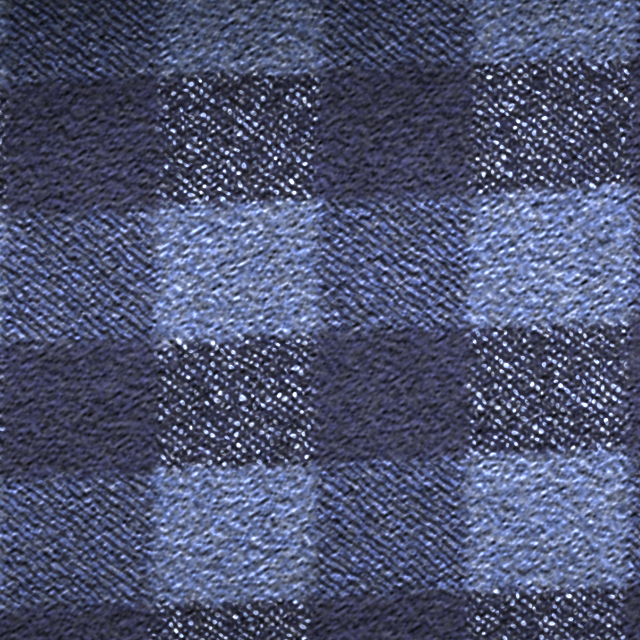
Give the GLSL for this texture, as a Shadertoy shader.

```glsl
// Brushed blue gingham twill: crossing light and dark bands woven with slanted stitches.

const float PI = 3.14159265;

// Check layout
const vec2 CHECK_SIZE = vec2(0.245, 0.206);
const vec2 CHECK_ORIGIN = vec2(0.240, 0.045);
const vec2 CHECK_SKEW = vec2(0.014, 0.045);
const float EDGE_FUZZ = 0.014;
const float EDGE_SOFTNESS = 0.18;

// Weave: stitch frequency across and along the twill diagonal
const vec2 TWILL_ACROSS = vec2(48.0, 63.0);
const vec2 TWILL_ALONG = vec2(76.0, -50.0);
const float STITCH_WOBBLE = 0.0058;
const float GRAIN_STRENGTH = 1.15;

// Yarn colours
const vec3 WARP_DARK = vec3(0.215, 0.22, 0.315);
const vec3 WARP_LIGHT = vec3(0.52, 0.575, 0.73);
const vec3 WEFT_DARK = vec3(0.225, 0.225, 0.325);
const vec3 WEFT_LIGHT = vec3(0.355, 0.40, 0.575);
const vec3 NAP_LIGHT = vec3(0.40, 0.455, 0.63);
const vec3 LUMINANCE = vec3(0.30, 0.59, 0.11);

float hash(vec2 p) {
    vec3 h = fract(vec3(p.xyx) * 0.1031);
    h += dot(h, h.yzx + 33.33);
    return fract((h.x + h.y) * h.z);
}

float noise(vec2 p) {
    vec2 cell = floor(p);
    vec2 f = fract(p);
    f = f * f * (3.0 - 2.0 * f);
    float low = mix(hash(cell), hash(cell + vec2(1.0, 0.0)), f.x);
    float high = mix(hash(cell + vec2(0.0, 1.0)), hash(cell + 1.0), f.x);
    return mix(low, high, f.y);
}

// Signed pair of noise values for bending coordinates
vec2 wobble(vec2 p) {
    return vec2(noise(p + 17.0), noise(p + 71.0)) - 0.5;
}

// Light-band masks: x for columns (warp), y for rows (weft)
vec2 checkBands(vec2 p) {
    vec2 q = p + EDGE_FUZZ * (wobble(p * 120.0) + 0.6 * wobble(p * 35.0));
    vec2 t = (q - CHECK_ORIGIN - CHECK_SKEW * q.yx) / CHECK_SIZE;
    return smoothstep(-EDGE_SOFTNESS, EDGE_SOFTNESS, sin(PI * t));
}

// Returns warp coverage and a random value for the current stitch;
// ribbing joins the beads of a diagonal into a continuous line
vec2 stitches(vec2 p, float ribbing) {
    vec2 q = p + STITCH_WOBBLE * (wobble(p * 75.0) + 0.9 * wobble(p * 24.0));
    vec2 lattice = vec2(dot(q, TWILL_ACROSS), dot(q, TWILL_ALONG));
    float random = hash(round(lattice) + 200.0);
    vec2 profile = 0.5 + 0.5 * cos(2.0 * PI * lattice);
    float bead = mix(mix(0.3, 1.0, profile.y), 0.8, ribbing);
    float lift = profile.x * bead * mix(0.5, 1.35, mix(random, 0.5, 0.6 * ribbing));
    return vec2(smoothstep(0.05, 0.95, lift), random);
}

// Fibre relief: lit and shaded sides of short strands leaning right
float fibreGrain(vec2 p) {
    vec2 q = vec2(0.85 * p.x + 0.52 * p.y, 0.85 * p.y - 0.52 * p.x);
    vec2 strand = q * vec2(125.0, 195.0) + 40.0;
    float relief = noise(strand) - noise(strand + vec2(0.4, 0.9));
    return 0.65 * relief + 0.5 * (noise(q * vec2(200.0, 270.0) + 90.0) - 0.5);
}

// Broad falloff toward the top left and the bottom
float lighting(vec2 p) {
    float top = smoothstep(0.70, 1.05, p.y) * (1.0 - 0.45 * p.x);
    float bottom = 1.0 - smoothstep(-0.1, 0.40, p.y);
    return 1.03 + 0.10 * p.x - 0.55 * top - 0.20 * bottom;
}

void mainImage(out vec4 fragColor, in vec2 fragCoord) {
    vec2 p = fragCoord / iResolution.xy;
    vec2 bands = checkBands(p);
    vec2 stitch = stitches(p, bands.y);

    // Interlace the two yarns
    vec3 warp = mix(WARP_DARK, WARP_LIGHT * mix(0.75, 1.35, stitch.y), bands.x);
    vec3 weft = mix(WEFT_DARK, WEFT_LIGHT, bands.y);
    vec3 colour = mix(weft, warp, stitch.x);

    // Dark gaps between the diagonals wherever the yarns contrast
    float contrast = abs(bands.x - bands.y);
    colour *= 1.0 - 0.22 * contrast * mix(1.0 - stitch.x, stitch.x, bands.y);

    // Brushed nap evens out the checks where both yarns are light
    colour = mix(colour, NAP_LIGHT, 0.75 * bands.x * bands.y);

    // Fibre relief and worn patches
    float grain = fibreGrain(p);
    float wear = noise(p * 14.0) + noise(p * 38.0) - 1.0;
    colour *= 1.0 + GRAIN_STRENGTH * grain + 0.10 * wear;

    // Threads drift between grey and a deeper blue
    float grey = 0.8 * noise(p * 120.0 + 8.0) - 0.32;
    colour = mix(colour, vec3(dot(colour, LUMINANCE)), grey);

    // Pale lint caught on the lighter bands
    float lint = smoothstep(0.20, 0.50, grain) * max(bands.x, bands.y);
    colour += lint * vec3(0.10, 0.10, 0.10);

    fragColor = vec4(clamp(colour * lighting(p), 0.0, 1.0), 1.0);
}
```
